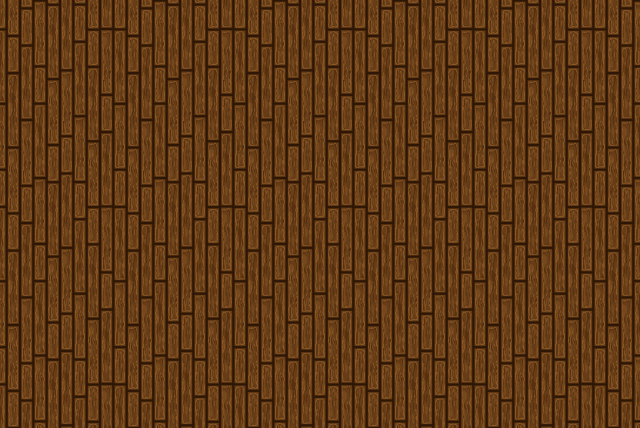
A Shadertoy shader for this texture:

```glsl
#define CANVAS vec2(768.0, 512.0)
#define PLANK_WIDTH 16.0
#define SHORT_PLANK 44.5
#define LONG_PLANK 89.0
#define MEDIUM_PLANK 78.8
#define GAP_COLOR vec3(0.175, 0.088, 0.02)
#define SHADE_COLOR vec3(0.25, 0.14, 0.04)
#define DARK_WOOD vec3(0.34, 0.19, 0.06)
#define WOOD vec3(0.40, 0.24, 0.09)
#define LIGHT_WOOD vec3(0.46, 0.28, 0.11)
#define HIGHLIGHT vec3(0.54, 0.345, 0.15)

// Top of the short plank in each column of the repeating tile
const float columnStart[9] = float[9](
    43.0, 10.0, 79.5, 173.5, 163.0, 5.5, 35.5, 113.5, 203.0);

float hash(vec2 p) {
    vec3 q = fract(vec3(p.xyx) * 0.1031);
    q += dot(q, q.yzx + 33.33);
    return fract((q.x + q.y) * q.z);
}

float noise(vec2 p) {
    vec2 cell = floor(p);
    vec2 f = fract(p);
    f = f * f * (3.0 - 2.0 * f);
    float low = mix(hash(cell), hash(cell + vec2(1, 0)), f.x);
    float high = mix(hash(cell + vec2(0, 1)), hash(cell + vec2(1, 1)), f.x);
    return mix(low, high, f.y);
}

// Distance inward from the edge of a rounded box
float boxDepth(vec2 p, vec2 halfSize, float radius) {
    vec2 q = abs(p) - halfSize + radius;
    return radius - length(max(q, 0.0)) - min(max(q.x, q.y), 0.0);
}

// Soft line around zero
float stroke(float d, float halfWidth, float blur) {
    return 1.0 - smoothstep(halfWidth - blur, halfWidth + blur, abs(d));
}

vec3 plankColor(vec2 p, vec2 halfSize, float seed, float px) {
    float depth = boxDepth(p, halfSize, 2.0);
    vec2 offset = vec2(37.0, 91.0) * (seed + 1.0);
    float blur = 0.35 * px;

    // Ragged contour that follows the plank outline
    float ragged = noise(p * vec2(0.4, 0.17) + offset) - 0.5;
    ragged += 0.5 * (noise(p * vec2(0.5, 0.45) - offset) - 0.5);
    float contour = boxDepth(p, halfSize, 6.0) + 2.2 * ragged;
    float core = smoothstep(3.9, 4.7, contour);

    // Sparse grain streaks running along the plank
    float sway = noise(vec2(p.x * 0.2, p.y * 0.15) + offset);
    float grain = noise(vec2(p.x * 0.6 + 1.6 * sway, p.y * 0.08) + offset);
    float fleck = noise(vec2(p.x * 0.75 - 1.6 * sway, p.y * 0.13) - offset);
    float wear = noise(p * vec2(0.3, 0.2) + offset.yx);

    // Bevel from the gap up to the face
    vec3 color = mix(GAP_COLOR, SHADE_COLOR, smoothstep(0.6, 1.3, depth));
    color = mix(color, DARK_WOOD, smoothstep(1.1, 1.8, depth));
    color = mix(color, WOOD, smoothstep(1.7, 2.3, depth));

    // Lighter rim and flat core
    float face = smoothstep(1.7, 2.4, depth);
    vec3 rim = mix(WOOD, LIGHT_WOOD, smoothstep(1.5, 2.7, contour));
    vec3 inner = mix(DARK_WOOD, WOOD, smoothstep(0.16, 0.3, grain));
    inner = mix(inner, LIGHT_WOOD, smoothstep(0.62, 0.74, grain));
    color = mix(color, mix(rim, inner, core), face);

    // Worn bright contour, its broken shadow line and long flecks
    float bright = smoothstep(0.15, 0.55, wear);
    float shadow = smoothstep(0.3, 0.6, 1.0 - wear);
    color = mix(color, HIGHLIGHT, bright * face * stroke(contour - 3.4, 0.6, blur));
    color = mix(color, DARK_WOOD, 0.7 * shadow * face * stroke(contour - 4.5, 0.4, blur));
    color = mix(color, HIGHLIGHT, 0.7 * core * smoothstep(0.72, 0.82, fleck));
    return color;
}

void mainImage(out vec4 fragColor, in vec2 fragCoord) {
    vec2 p = fragCoord / iResolution.xy * CANVAS;
    p.y = CANVAS.y - p.y;
    float px = CANVAS.x / iResolution.x;

    // Column and its position within the repeating sequence
    float column = p.x / PLANK_WIDTH - 0.5;
    int slot = int(mod(floor(column), 9.0));
    float period = SHORT_PLANK + LONG_PLANK + MEDIUM_PLANK;
    float y = mod(p.y - columnStart[slot], period);

    // Pick the plank: short, long, then medium
    float kind = step(SHORT_PLANK, y) + step(SHORT_PLANK + LONG_PLANK, y);
    float top = kind < 0.5 ? 0.0 : (kind < 1.5 ? SHORT_PLANK : SHORT_PLANK + LONG_PLANK);
    float size = kind < 0.5 ? SHORT_PLANK : (kind < 1.5 ? LONG_PLANK : MEDIUM_PLANK);

    vec2 halfSize = 0.5 * vec2(PLANK_WIDTH, size);
    vec2 local = vec2(fract(column) * PLANK_WIDTH, y - top) - halfSize;
    fragColor = vec4(plankColor(local, halfSize, kind, px), 1.0);
}
```
